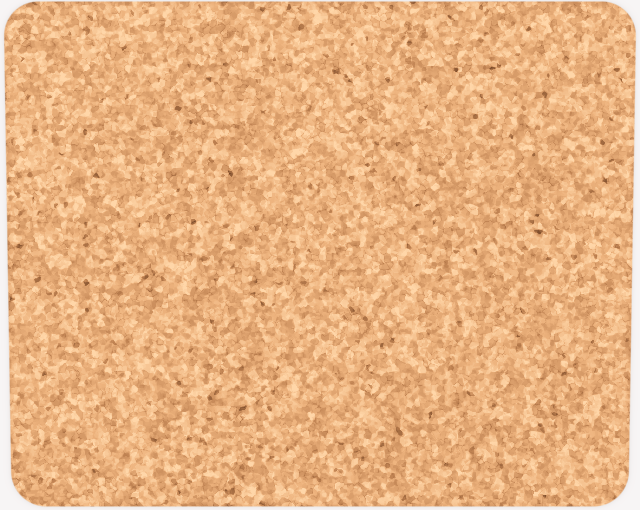
This texture is drawn by a WebGL 1 fragment shader. Its source:

```glsl
precision highp float;
// A rounded cork board, slightly narrower at its foot, on a white ground.
// Its granules are soft Voronoi cells, each turned and stretched at random,
// layered at several sizes with dark bark flecks, pale chips and patchy seams.
uniform vec2 u_resolution;

vec3 hash3(vec2 p) {
  vec3 q = fract(p.xyx * vec3(0.1031, 0.1030, 0.0973));
  q += dot(q, q.yxz + 33.33);
  return fract((q.xxy + q.yzz) * q.zyx);
}

float valueNoise(vec2 p) {
  vec2 cell = floor(p), f = fract(p);
  f = f * f * (3.0 - 2.0 * f);
  float low = mix(hash3(cell).x, hash3(cell + vec2(1.0, 0.0)).x, f.x);
  float high = mix(hash3(cell + vec2(0.0, 1.0)).x, hash3(cell + 1.0).x, f.x);
  return mix(low, high, f.y);
}

// x: random tone of the granule, y: closeness to a seam between granules
vec2 granules(vec2 p) {
  vec2 home = floor(p), f = fract(p);
  float total = 0.0, strongest = 0.0, tone = 0.0;
  for (int j = -1; j <= 1; j++) {
    for (int i = -1; i <= 1; i++) {
      vec2 offset = vec2(float(i), float(j));
      vec3 place = hash3(home + offset);
      vec3 form = hash3(home + offset + 57.0);
      vec2 r = offset + 0.1 + 0.8 * place.xy - f;
      float c = cos(form.x * 6.2832), s = sin(form.x * 6.2832);
      r = vec2(c * r.x + s * r.y, c * r.y - s * r.x);
      r *= mix(vec2(1.0), vec2(0.7, 1.5), form.y);
      float weight = exp(-15.0 * length(r));
      total += weight;
      tone += weight * place.z;
      strongest = max(strongest, weight);
    }
  }
  return vec2(tone, total - strongest) / total;
}

// Cork colour from dark bark through tan to pale chips
vec3 corkColor(float tone) {
  vec3 bark = vec3(0.40, 0.23, 0.12), brown = vec3(0.75, 0.51, 0.32);
  vec3 tan_ = vec3(0.93, 0.70, 0.49), pale = vec3(1.0, 0.84, 0.66);
  vec3 color = mix(bark, brown, clamp((tone - 0.23) / 0.28, 0.0, 1.0));
  color = mix(color, tan_, clamp((tone - 0.51) / 0.19, 0.0, 1.0));
  return mix(color, pale, clamp((tone - 0.70) / 0.14, 0.0, 1.0));
}

float roundedBox(vec2 p, vec2 halfSize, float radius) {
  vec2 q = abs(p) - halfSize + radius;
  return length(max(q, 0.0)) + min(max(q.x, q.y), 0.0) - radius;
}

void main() {
  vec2 p = gl_FragCoord.xy / u_resolution.y;
  vec2 center = vec2(0.5 * u_resolution.x / u_resolution.y, 0.502);
  float halfWidth = center.x - mix(0.023, 0.007, p.y);
  float edge = roundedBox(p - center, vec2(halfWidth, 0.495), 0.068);

  // Granules, with a slight warp for ragged outlines
  vec2 warp = vec2(valueNoise(p * 190.0), valueNoise(p * 190.0 + 41.0)) - 0.5;
  vec2 q = p + 0.004 * warp;
  vec2 coarse = granules(q * 78.0);
  vec2 fine = granules(q * 150.0 + 19.0);
  vec2 flecks = granules(q * 98.0 + 83.0);
  float tone = 0.61 + 0.20 * coarse.x + 0.12 * (fine.x - 0.5);

  // Patchy seams, bark flecks and pale chips
  float patches = smoothstep(0.4, 0.85, valueNoise(p * 85.0 + 7.0));
  tone -= 0.24 * coarse.y * patches;
  tone -= 0.27 * pow(flecks.x, 22.0);
  tone += 0.07 * pow(1.0 - flecks.x, 14.0);

  // Broad shading and a darker rim
  tone += 0.02 * (valueNoise(p * 5.0) - 0.5) + 0.015 * (p.y - 0.5);
  tone -= 0.05 * smoothstep(-0.012, 0.0, edge);

  vec3 ground = vec3(0.97, 0.96, 0.96) - 0.05 * exp(-max(edge, 0.0) * 250.0);
  float soft = max(0.0018, 0.75 / u_resolution.y);
  vec3 color = mix(corkColor(tone), ground, smoothstep(-soft, soft, edge));
  gl_FragColor = vec4(color, 1.0);
}
```
